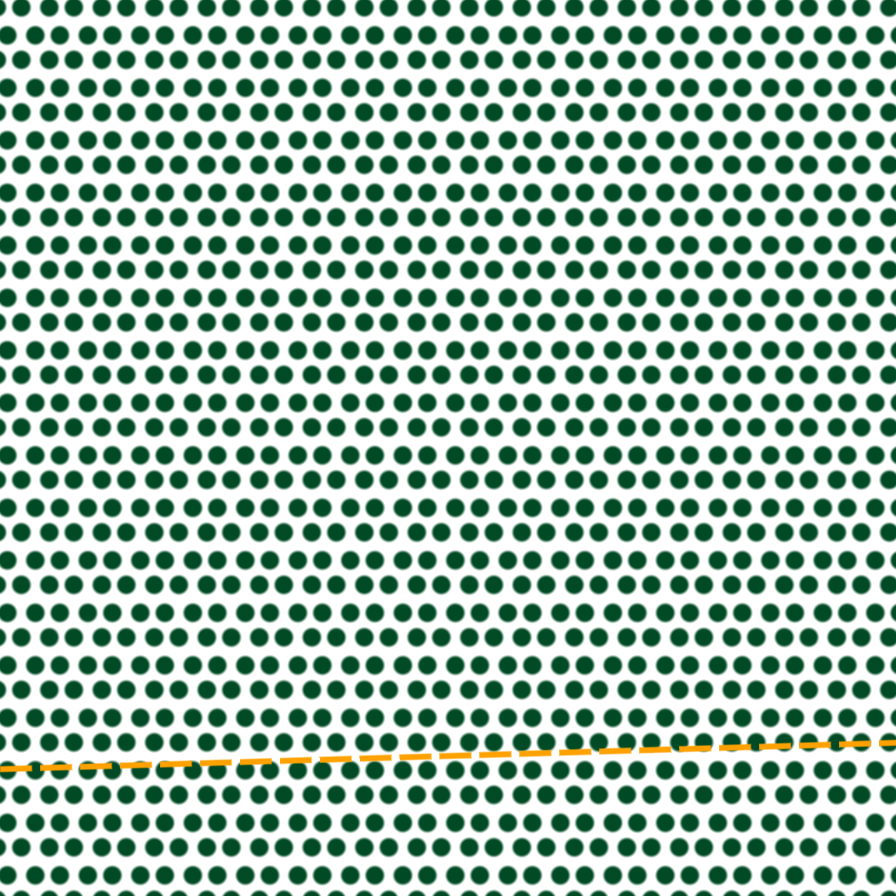
Write a WebGL 1 fragment shader that draws this pattern.

```glsl
precision highp float;
// Staggered green dots in uneven pairs on white, crossed by a slanted dashed orange line.

uniform vec2 u_resolution;

const float REPEATS = 512.0 / 30.0;   // tiles across and down
const vec2 FIRST_DOT = vec2(0.14);    // in tiles
const float DOT_STEP = 16.0 / 30.0;
const float ROW_SHIFT = 8.0 / 30.0;
const float DOT_RADIUS = 0.174;
const float DOT_SOFTNESS = 0.038;

const vec2 LINE_START = vec2(0.0, 0.8585);   // in canvas units, y down
const vec2 LINE_END = vec2(1.0, 0.829);
const float LINE_WIDTH = 0.0065;
const float DASH_PERIOD = 0.0446;
const float DASH_FILL = 0.8;
const float LINE_SOFTNESS = 0.0013;

const vec3 WHITE = vec3(1.0);
const vec3 GREEN = vec3(0.0, 0.296, 0.145);
const vec3 ORANGE = vec3(1.0, 0.63, 0.0);

// Soft coverage of a shape from its signed distance
float coverage(float dist, float softness) {
  return 1.0 - smoothstep(-softness, softness, dist);
}

// Distance to a disc that wraps around the unit tile
float wrappedDisc(vec2 p, vec2 center, float radius) {
  return length(fract(p - center + 0.5) - 0.5) - radius;
}

// Two rows of two dots, the upper row shifted sideways
float dotTile(vec2 p) {
  float dist = 1.0;
  for (int row = 0; row < 2; row++) {
    for (int col = 0; col < 2; col++) {
      vec2 center = FIRST_DOT + DOT_STEP * vec2(float(col), float(row));
      center.x += ROW_SHIFT * (1.0 - float(row));
      dist = min(dist, wrappedDisc(p, center, DOT_RADIUS));
    }
  }
  return dist;
}

// Distance to a straight dashed line from a towards b
float dashedLine(vec2 p, vec2 a, vec2 b, float width) {
  vec2 dir = normalize(b - a);
  vec2 q = p - a;
  float along = mod(dot(q, dir), DASH_PERIOD);
  float across = abs(q.x * dir.y - q.y * dir.x) - 0.5 * width;
  float dashHalf = 0.5 * DASH_PERIOD * DASH_FILL;
  return max(across, abs(along - dashHalf) - dashHalf);
}

void main() {
  vec2 uv = gl_FragCoord.xy / u_resolution;
  uv.y = 1.0 - uv.y;

  float dots = coverage(dotTile(uv * REPEATS), DOT_SOFTNESS);
  float dashes = coverage(dashedLine(uv, LINE_START, LINE_END, LINE_WIDTH), LINE_SOFTNESS);

  vec3 color = mix(WHITE, GREEN, dots);
  color = mix(color, ORANGE, dashes);
  gl_FragColor = vec4(color, 1.0);
}
```
